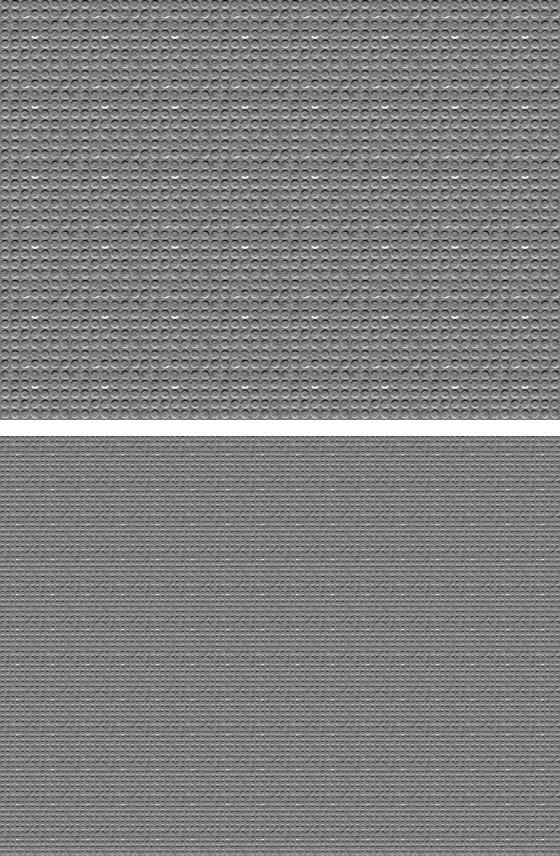
Top: one tile. Bottom: repeated 2 by 2.
Write a WebGL 1 fragment shader that draws this texture map.

```glsl
precision highp float;
// Embossed grey sheet: 56 x 42 pressed discs whose wear repeats every 7 x 7 discs.
uniform vec2 u_resolution;

float hash(vec2 p) {
  return fract(sin(dot(p, vec2(127.1, 311.7))) * 4375.85);
}

float gradientDot(vec2 corner, vec2 offset, vec2 period) {
  float angle = 6.2832 * hash(mod(corner, period) + 0.37);
  return dot(vec2(cos(angle), sin(angle)), offset);
}

// Gradient noise that wraps after a whole number of lattice steps
float wrappedNoise(vec2 p, vec2 period) {
  vec2 i = floor(p), f = fract(p);
  vec2 u = f * f * f * (f * (f * 6.0 - 15.0) + 10.0);
  vec2 e = vec2(1.0, 0.0);
  return mix(
    mix(gradientDot(i, f, period), gradientDot(i + e, f - e, period), u.x),
    mix(gradientDot(i + e.yx, f - e.yx, period), gradientDot(i + 1.0, f - 1.0, period), u.x),
    u.y);
}

float band(float distance, float width) {
  float t = distance / width;
  return exp(-t * t);
}

// Relief of one disc: dark upper rim, light lower rim, faint outer lip
float discRelief(vec2 q, vec2 id) {
  float wear = hash(id + 2.3);
  float rowWear = hash(vec2(id.y, 19.0));
  q -= vec2(0.04 * (wear - 0.5), 0.06 + 0.12 * (rowWear - 0.5));

  float radius = length(q);
  float tilt = 0.5 * (hash(id + 8.1) - 0.5);
  float facing = dot(q, vec2(sin(tilt), cos(tilt))) / max(radius, 0.001);
  float rim = band(radius - 0.37, 0.085);
  float dark = max(facing, 0.0) * mix(0.34, 0.52, wear);
  float light = max(-facing, 0.0) * mix(0.22, 0.40, rowWear) * mix(0.8, 1.2, wear);
  float relief = rim * (light - dark);

  relief += 0.10 * facing * band(radius - 0.25, 0.07);
  relief += 0.08 * facing * band(radius - 0.52, 0.07);

  // The middle disc of each block catches a strong glint
  float middle = 1.0 - step(0.5, length(id - 3.0));
  return relief + middle * 0.55 * rim * smoothstep(0.35, 0.85, -facing);
}

float sheet(vec2 p) {
  vec2 cell = floor(p);
  float grey = 0.5;
  for (int y = -1; y <= 1; y++) {
    for (int x = -1; x <= 1; x++) {
      vec2 neighbour = cell + vec2(float(x), float(y));
      grey += discRelief(p - neighbour - 0.5, mod(neighbour, 7.0));
    }
  }

  // Brushed grain and softer unevenness, both wrapping with the block
  grey += 0.13 * wrappedNoise(p * vec2(2.0, 5.0), vec2(14.0, 35.0));
  grey += 0.06 * wrappedNoise(p, vec2(7.0));

  // A short slanted scratch between two discs
  vec2 s = mod(p, 7.0) - vec2(2.78, 5.3);
  grey += 0.4 * band(s.y - 0.4 * s.x, 0.08) * band(s.x, 0.28);
  return clamp(grey, 0.0, 1.0);
}

void main() {
  // Four samples per pixel smooth the small rims
  float grey = 0.0;
  for (int y = 0; y < 2; y++) {
    for (int x = 0; x < 2; x++) {
      vec2 offset = vec2(float(x), float(y)) * 0.5 - 0.25;
      vec2 uv = (gl_FragCoord.xy + offset) / u_resolution;
      grey += 0.25 * sheet(uv * vec2(56.0, 42.0));
    }
  }
  gl_FragColor = vec4(vec3(grey), 1.0);
}
```
